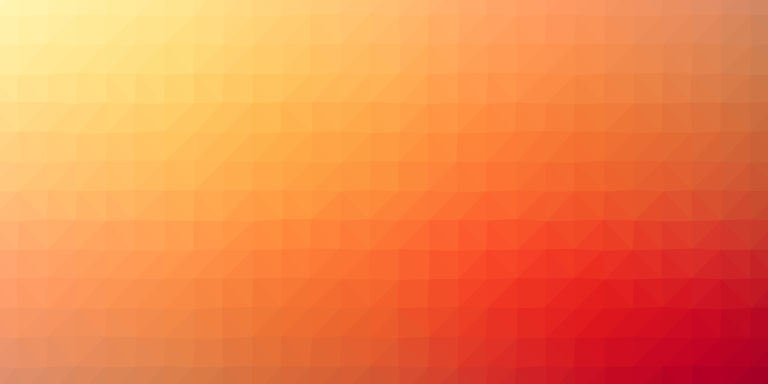
Write a Shadertoy shader that draws this background.

```glsl
const float CELL = 0.0763;                  // grid pitch, in canvas heights
const vec2 GRID_ORIGIN = vec2(0.047, 0.045);
const float JITTER = 0.09;                  // full vertex wander, in cells
const vec2 RAMP_START = vec2(0.045, 0.09);  // ramp position at left and top
const vec2 RAMP_END = vec2(0.955, 0.91);    // ramp position at right and bottom
const int STOPS = 9;
const vec3 RAMP[STOPS] = vec3[STOPS](
    vec3(1.0, 1.0, 0.8), vec3(1.0, 0.929, 0.627), vec3(0.996, 0.851, 0.463),
    vec3(0.996, 0.698, 0.298), vec3(0.992, 0.553, 0.235),
    vec3(0.988, 0.306, 0.165), vec3(0.89, 0.102, 0.11),
    vec3(0.741, 0.0, 0.149), vec3(0.502, 0.0, 0.149));

const mat3 RGB_TO_XYZ = mat3(0.4124, 0.2126, 0.0193,
                             0.3576, 0.7152, 0.1192,
                             0.1805, 0.0722, 0.9505);

vec2 hash2(vec2 p) {
    vec2 q = vec2(dot(p, vec2(127.1, 311.7)), dot(p, vec2(269.5, 183.3)));
    return fract(sin(q) * 43758.5453);
}

// Perceptual space: cube roots of XYZ, in which a mix equals a Lab mix
vec3 toPerceptual(vec3 srgb) {
    vec3 linear = mix(srgb / 12.92, pow((srgb + 0.055) / 1.055, vec3(2.4)),
                      step(0.04045, srgb));
    return pow(RGB_TO_XYZ * linear, vec3(1.0 / 3.0));
}

vec3 fromPerceptual(vec3 c) {
    vec3 linear = clamp(inverse(RGB_TO_XYZ) * (c * c * c), 0.0, 1.0);
    return mix(linear * 12.92, 1.055 * pow(linear, vec3(1.0 / 2.4)) - 0.055,
               step(0.0031308, linear));
}

vec3 rampColor(float t) {
    float s = clamp(t, 0.0, 1.0) * float(STOPS - 1);
    int i = min(int(s), STOPS - 2);
    return mix(RAMP[i], RAMP[i + 1], s - float(i));
}

// Average of a horizontal and a vertical ramp
vec3 gradientColor(vec2 p) {
    vec2 uv = vec2(p.x * iResolution.y / iResolution.x, 1.0 - p.y);
    vec2 t = mix(RAMP_START, RAMP_END, clamp(uv, 0.0, 1.0));
    return fromPerceptual(0.5 * (toPerceptual(rampColor(t.x)) +
                                 toPerceptual(rampColor(t.y))));
}

vec2 gridVertex(vec2 id) {
    return GRID_ORIGIN + CELL * (id + JITTER * (hash2(id) - 0.5));
}

// Signed distance to an edge, positive on its left
float edgeDistance(vec2 p, vec2 a, vec2 b) {
    vec2 e = normalize(b - a), q = p - a;
    return e.x * q.y - e.y * q.x;
}

// Flat facet: colour of the centroid, weighted by pixel coverage
vec4 facet(vec2 p, vec2 a, vec2 b, vec2 c) {
    float d = min(edgeDistance(p, a, b),
                  min(edgeDistance(p, b, c), edgeDistance(p, c, a)));
    float coverage = clamp(0.5 + d * iResolution.y, 0.0, 1.0);
    if (coverage <= 0.0) return vec4(0.0);
    return vec4(gradientColor((a + b + c) / 3.0), 1.0) * coverage;
}

void mainImage(out vec4 fragColor, in vec2 fragCoord) {
    vec2 p = fragCoord / iResolution.y;
    vec2 home = floor((p - GRID_ORIGIN) / CELL);
    vec4 sum = vec4(0.0);

    // Neighbouring cells too, as jittered edges cross the regular grid
    for (int j = -1; j <= 1; j++)
    for (int i = -1; i <= 1; i++) {
        vec2 id = home + vec2(i, j);
        vec2 a = gridVertex(id);
        vec2 b = gridVertex(id + vec2(1, 0));
        vec2 c = gridVertex(id + vec2(1, 1));
        vec2 d = gridVertex(id + vec2(0, 1));

        // Split along the shorter diagonal
        if (distance(a, c) < distance(b, d))
            sum += facet(p, a, b, c) + facet(p, a, c, d);
        else
            sum += facet(p, a, b, d) + facet(p, b, c, d);
    }
    fragColor = vec4(sum.rgb / max(sum.a, 0.001), 1.0);
}
```
